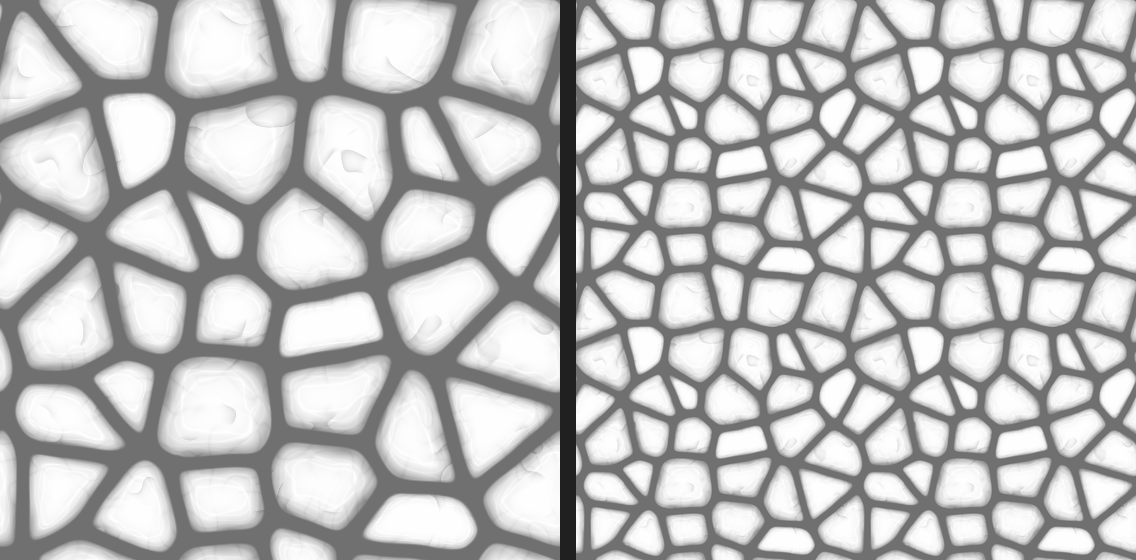
Left: one tile. Right: repeated 2 by 2.
Reproduce this texture procedurally as a Shadertoy shader.

```glsl
// Tileable paving of rounded pale stones with wispy facets, set in flat grey mortar

const float CELLS = 6.0; // stones per side, whole so the pattern wraps

vec2 hash22(vec2 p) {
    vec3 q = fract(p.xyx * vec3(0.1031, 0.1030, 0.0973));
    q += dot(q, q.yzx + 33.33);
    return fract((q.xx + q.yz) * q.zy);
}

// Gradient noise that repeats after a whole number of lattice steps
float slope(vec2 lattice, vec2 delta, float period) {
    float angle = 6.2832 * hash22(mod(lattice, period) + period * 1.7).x;
    return dot(vec2(cos(angle), sin(angle)), delta);
}

float noise(vec2 p, float period) {
    vec2 i = floor(p), f = p - i;
    vec2 u = f * f * f * (f * (f * 6.0 - 15.0) + 10.0);
    vec2 e = vec2(0.0, 1.0);
    return mix(mix(slope(i, f, period), slope(i + e.yx, f - e.yx, period), u.x),
               mix(slope(i + e.xy, f - e.xy, period), slope(i + e.yy, f - e.yy, period), u.x), u.y);
}

// Stone centre in xy, growth weight in z
vec3 stoneSeed(vec2 cell) {
    vec2 id = mod(cell, CELLS);
    vec2 jitter = hash22(id + 17.0) - 0.5;
    return vec3(cell + 0.5 + 0.8 * jitter, 0.25 * hash22(id + 71.0).x);
}

float power(vec2 p, vec3 seed) {
    vec2 d = p - seed.xy;
    return dot(d, d) - seed.z;
}

// x: depth inside the rounded stone, y: rough size of that stone
vec2 stoneDepth(vec2 p) {
    vec2 home = floor(p), owner = home;
    float nearest = 1e3;
    for (int y = -2; y <= 2; y++)
    for (int x = -2; x <= 2; x++) {
        vec2 cell = home + vec2(x, y);
        float d = power(p, stoneSeed(cell));
        if (d < nearest) { nearest = d; owner = cell; }
    }

    // Smooth minimum of the distances to all sides rounds the corners
    vec3 own = stoneSeed(owner);
    float sum = 0.0, size = 1.0;
    for (int y = -2; y <= 2; y++)
    for (int x = -2; x <= 2; x++) {
        if (x == 0 && y == 0) continue;
        vec3 other = stoneSeed(owner + vec2(x, y));
        float span = 2.0 * length(other.xy - own.xy);
        sum += exp(-(power(p, other) - nearest) / span / 0.048);
        size = min(size, (power(own.xy, other) + own.z) / span);
    }
    return vec2(-0.048 * log(sum) - 0.069, clamp(size - 0.05, 0.14, 0.42));
}

// Translucent shells of varying depth give rims, bright contours and folds
float stoneTone(vec2 uv, float t) {
    vec2 warp = vec2(noise(uv * 7.0, 7.0), noise(uv * 8.0 + 3.3, 8.0));
    vec2 u = uv + 0.05 * warp;
    float shade = 0.0, glow = 0.0;
    for (int i = 0; i < 5; i++) {
        float k = float(i), freq = 10.0 + 3.0 * k;
        float shell = t + 0.32 * noise(u * freq + 0.37 * k, freq);
        shade += 0.085 * exp(-max(shell, 0.0) / 0.22);
        glow += 0.035 * exp(-abs(shell - 0.12 - 0.11 * k) * 32.0);
    }

    // Fine wisps across the face
    float wisp = noise(u * 19.0 + 2.0 * warp.yx, 19.0);
    shade += 0.05 * exp(-abs(wisp) * 14.0) * smoothstep(1.1, 0.1, t);

    // Sparse one-sided creases
    float fold = noise(u * 16.0 + 0.6, 16.0);
    float patches = smoothstep(0.12, 0.35, noise(uv * 13.0 + 0.2, 13.0));
    shade += 0.16 * patches * smoothstep(0.0, 0.03, fold) * exp(-max(fold, 0.0) * 9.0);

    return clamp(1.0 - shade + glow, 0.5, 0.995);
}

void mainImage(out vec4 fragColor, in vec2 fragCoord) {
    vec2 uv = fragCoord / iResolution.xy;
    vec2 wobble = vec2(noise(uv * 12.0, 12.0), noise(uv * 12.0 + 5.5, 12.0));
    vec2 stone = stoneDepth((uv + 0.005 * wobble) * CELLS);

    float tone = stoneTone(uv, max(stone.x, 0.0) / stone.y);
    float cover = smoothstep(-0.012, 0.014, stone.x);
    fragColor = vec4(vec3(mix(0.44, tone, cover)), 1.0);
}
```
